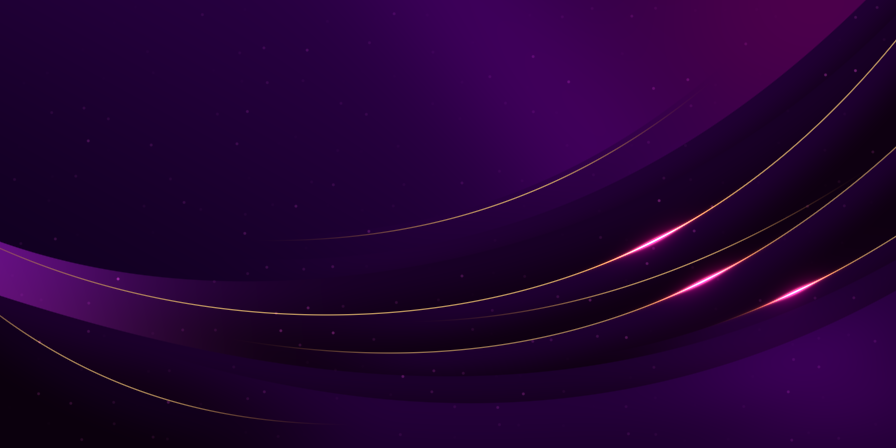
This background is drawn by a Shadertoy shader. Its source:

```glsl
// Dark violet folded ribbons with thin gold strands, pink flares and faint dust.

// Hash without sine: cell to two values in 0..1
vec2 hash22(vec2 p) {
    vec3 q = fract(p.xyx * vec3(0.1031, 0.1030, 0.0973));
    q += dot(q, q.yzx + 33.33);
    return fract((q.xx + q.yz) * q.zy);
}

// Approximate signed distance to a bowl-shaped curve, positive above it.
// The height over the lowest point is d^2 * (k.x + k.y d + k.z d^2).
float bowl(vec2 p, vec2 lowest, vec3 k) {
    float d = p.x - lowest.x;
    float height = lowest.y + d * d * (k.x + d * (k.y + d * k.z));
    float slope = d * (2.0 * k.x + d * (3.0 * k.y + d * 4.0 * k.z));
    return (p.y - height) / sqrt(1.0 + slope * slope);
}

// Lays a shaded fold below a curve, running from its rim to its deep colour
void fold(inout vec3 col, float dist, vec3 rim, vec3 deep, float depth, float alpha) {
    float cover = clamp(0.5 - dist * iResolution.y * 0.7, 0.0, 1.0);
    col = mix(col, mix(rim, deep, smoothstep(0.0, depth, -dist)), cover * alpha);
}

// Gold strand that fades in and out over the four stops in x
void strand(inout vec3 col, float dist, float x, vec4 stops, float strength) {
    float cover = clamp(0.5 + (0.0015 - abs(dist)) * iResolution.y, 0.0, 1.0);
    float fade = smoothstep(stops.x, stops.y, x) * (1.0 - smoothstep(stops.z, stops.w, x));
    vec3 gold = mix(vec3(0.62, 0.36, 0.17), vec3(0.82, 0.66, 0.40), fade);
    col = mix(col, gold, cover * fade * strength);
}

// Pink flare with a hot core, a soft halo and orange tails along a curve
void flare(inout vec3 col, float dist, float along, float size) {
    float t = along / size;
    float body = exp(-t * t * 2.2);
    float width = 0.002 + 0.003 * body;
    col += vec3(0.55, 0.18, 0.03) * exp(-t * t * 0.6 - abs(dist) / 0.003);
    col += vec3(0.55, 0.0, 0.30) * body * exp(-abs(dist) / 0.012);
    col += vec3(0.95, 0.45, 0.65) * body * exp(-dist * dist / (width * width));
}

void mainImage(out vec4 fragColor, in vec2 fragCoord) {
    vec2 p = fragCoord / iResolution.y;
    float x = p.x;

    // Backdrop with a diagonal light beam and a magenta corner
    vec3 col = mix(vec3(0.065, 0.0, 0.125), vec3(0.155, 0.0, 0.255),
                   smoothstep(0.3, 1.5, 0.55 * x + p.y));
    float beam = (x - 1.24 + 0.75 * (p.y - 0.75)) / 0.26;
    col += vec3(0.075, 0.0, 0.09) * exp(-beam * beam);
    vec2 corner = (p - vec2(1.82, 1.0)) / vec2(0.45, 0.38);
    col += vec3(0.14, 0.0, 0.04) * exp(-dot(corner, corner));

    // Curves shared by folds, strands and flares
    float upper = bowl(p, vec2(0.6, 0.463), vec3(0.25, 0.115, 0.0));
    float ribbon = bowl(p, vec2(0.55, 0.372), vec3(0.25, -0.05, 0.05));
    float mainLine = bowl(p, vec2(0.729, 0.297), vec3(0.265, 0.02, 0.055));
    float middle = bowl(p, vec2(0.9, 0.282), vec3(0.317, 0.0, 0.0));
    float lower = bowl(p, vec2(0.87, 0.212), vec3(0.275, 0.075, 0.0));
    float right = bowl(p, vec2(1.1, 0.189), vec3(0.35, 0.0, 0.0));
    float left = bowl(p, vec2(0.8, 0.052), vec3(0.22, -0.2, 0.0));

    // Upper folds
    vec3 violet = vec3(0.125, 0.0, 0.20);
    vec3 black = vec3(0.055, 0.0, 0.065);
    fold(col, upper - 0.012, violet * 1.15, violet, 0.08,
         0.6 * smoothstep(0.6, 1.1, x) * (1.0 - smoothstep(1.3, 1.65, x)));
    fold(col, bowl(p, vec2(0.6, 0.42), vec3(0.24, 0.065, 0.0)),
         violet, black, 0.13, smoothstep(0.45, 1.1, x));

    // Ribbon, glowing at its left end
    float sheen = exp(-x * x * 5.0 - x * 1.2);
    vec3 glow = vec3(0.30, 0.06, 0.36) * sheen;
    fold(col, ribbon, vec3(0.095, 0.0, 0.15) + glow, black + glow * 1.1, 0.15, 1.0);

    // Folds hanging from the strands
    fold(col, mainLine, violet * 0.95, black, 0.11, smoothstep(0.4, 1.1, x));
    fold(col, lower, violet * 0.9, black, 0.10, smoothstep(0.55, 1.0, x));
    fold(col, right, violet * 0.8, black * 1.2, 0.09, smoothstep(1.3, 1.7, x));
    fold(col, bowl(p, vec2(1.0, 0.16), vec3(0.22, 0.04, 0.0)),
         violet * 0.85, black * 1.1, 0.14, 1.0);
    fold(col, bowl(p, vec2(1.05, 0.1), vec3(0.25, 0.03, 0.0)),
         violet * 1.1, violet * 0.9, 0.15, smoothstep(0.3, 0.9, x));
    fold(col, left, violet * 0.55, black * 0.8, 0.12, 1.0 - smoothstep(0.3, 0.8, x));

    // Soft light in the lower right corner
    vec2 pool = (p - vec2(1.84, 0.16)) / vec2(0.30, 0.17);
    col += vec3(0.10, 0.0, 0.13) * exp(-dot(pool, pool));

    // Gold strands
    strand(col, upper, x, vec4(0.55, 1.15, 1.2, 1.6), 0.85);
    strand(col, mainLine, x, vec4(-0.5, 0.55, 2.2, 2.8), 0.85);
    strand(col, middle, x, vec4(0.9, 1.45, 1.55, 1.95), 0.8);
    strand(col, lower, x, vec4(0.5, 0.95, 2.0, 2.5), 0.65);
    strand(col, right, x, vec4(1.58, 1.8, 2.1, 2.6), 0.7);
    strand(col, left, x, vec4(-0.3, 0.15, 0.3, 0.8), 0.75);

    // Flares
    flare(col, mainLine, x - 1.46, 0.10);
    flare(col, lower, x - 1.57, 0.095);
    flare(col, right, x - 1.775, 0.075);

    // Dust, one faint speck per cell, denser near the ribbon
    vec2 cell = floor(p * 14.0);
    vec2 offset = 0.2 + 0.6 * hash22(cell + 7.0);
    float speck = length(p - (cell + offset) / 14.0);
    float light = pow(hash22(cell + 41.0).x, 4.0) * (0.35 + 0.65 * exp(-abs(mainLine) * 6.0));
    col += vec3(0.40, 0.14, 0.34) * light * (1.0 - smoothstep(0.001, 0.005, speck));

    fragColor = vec4(clamp(col, 0.0, 1.0), 1.0);
}
```
